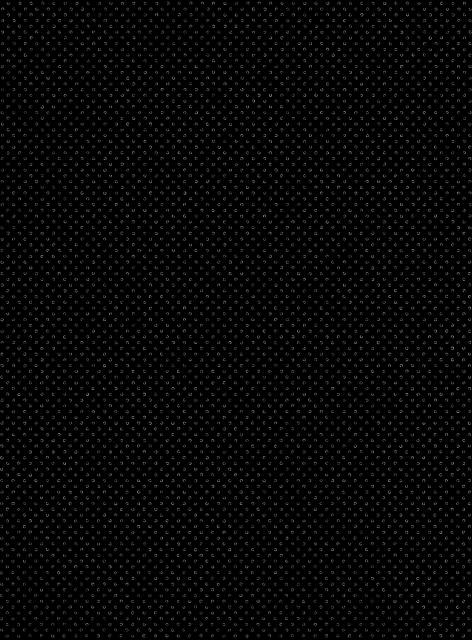
Give the GLSL for this pattern, as a WebGL 2 fragment shader.

```glsl
#version 300 es
precision highp float;
// Staggered grid of tiny worn, broken grey rings on black.

uniform vec2 u_resolution;
out vec4 fragColor;

const vec2 REPEATS = vec2(41.39, 55.65);      // cells across and down
const vec2 FIRST_RING = vec2(0.731, 0.29);    // first ring from top left, in cells
const vec2 STAGGER = vec2(0.5);               // offset of the second lattice
const float LEAN = -0.10;                     // sideways drift over the height, in cells
const float RING_RADIUS = 0.104;              // in cells
const float LINE_WIDTH = 0.062;
const float EDGE_SOFTNESS = 0.012;
const float POSITION_JITTER = 0.025;
const float RADIUS_JITTER = 0.014;
const float WEAR_DEPTH = 0.6;
const float DIM_RING = 0.72;                  // brightness of the faintest rings
const vec3 GROUND_COLOR = vec3(0.0);
const vec3 RING_COLOR = vec3(0.60);
const int SAMPLES = 4;                        // per pixel side
const float TAU = 6.2831853;

float hash(vec2 p) {
    vec3 q = fract(p.xyx * vec3(0.1031, 0.1030, 0.0973));
    q += dot(q, q.yzx + 33.33);
    return fract((q.x + q.y) * q.z);
}

float valueNoise(vec2 p) {
    vec2 i = floor(p);
    vec2 f = fract(p);
    f = f * f * (3.0 - 2.0 * f);
    float low = mix(hash(i), hash(i + vec2(1.0, 0.0)), f.x);
    float high = mix(hash(i + vec2(0.0, 1.0)), hash(i + 1.0), f.x);
    return mix(low, high, f.y);
}

// One ring with a random gap and patchy ink; offset is from the lattice point.
float brokenRing(vec2 offset, vec2 seed) {
    vec2 shift = vec2(hash(seed + 3.7), hash(seed + 8.1)) - 0.5;
    vec2 q = offset - shift * POSITION_JITTER;
    float radius = RING_RADIUS + (hash(seed + 5.3) - 0.5) * RADIUS_JITTER;
    float lineDistance = abs(length(q) - radius) - 0.5 * LINE_WIDTH;
    float line = 1.0 - smoothstep(-EDGE_SOFTNESS, EDGE_SOFTNESS, lineDistance);

    vec2 direction = q / max(length(q), 1e-4);
    float gapAngle = TAU * hash(seed + 1.9);
    float gapFacing = dot(direction, vec2(cos(gapAngle), sin(gapAngle)));
    float gap = smoothstep(0.7, 0.95, gapFacing);
    float patches = valueNoise(direction * 1.8 + seed * 7.0 + 20.0);
    float wear = 1.0 - WEAR_DEPTH * smoothstep(0.25, 0.8, patches);
    float strength = mix(DIM_RING, 1.0, hash(seed + 12.4));
    return line * wear * strength * (1.0 - 0.85 * gap);
}

// Nearest ring of one square lattice.
float ringLattice(vec2 cell, vec2 origin, float seedOffset) {
    vec2 local = cell - origin;
    vec2 id = floor(local + 0.5);
    return brokenRing(local - id, id + seedOffset);
}

float ringPattern(vec2 uv) {
    float down = 1.0 - uv.y;
    vec2 cell = vec2(uv.x, down) * REPEATS;
    cell.x -= LEAN * down;
    float rings = ringLattice(cell, FIRST_RING, 10.0);
    rings = max(rings, ringLattice(cell, FIRST_RING + STAGGER, 110.0));
    return rings;
}

void main() {
    // Average a small grid of samples to smooth the fine lines.
    float coverage = 0.0;
    for (int y = 0; y < SAMPLES; y++) {
        for (int x = 0; x < SAMPLES; x++) {
            vec2 subpixel = (vec2(x, y) + 0.5) / float(SAMPLES) - 0.5;
            coverage += ringPattern((gl_FragCoord.xy + subpixel) / u_resolution);
        }
    }
    coverage /= float(SAMPLES * SAMPLES);

    // Broad, gentle changes in light, a little stronger to the right.
    vec2 uv = gl_FragCoord.xy / u_resolution;
    float light = 0.85 + 0.2 * valueNoise(uv * vec2(3.0, 4.0)) + 0.1 * uv.x;
    fragColor = vec4(mix(GROUND_COLOR, RING_COLOR, coverage * light), 1.0);
}
```
